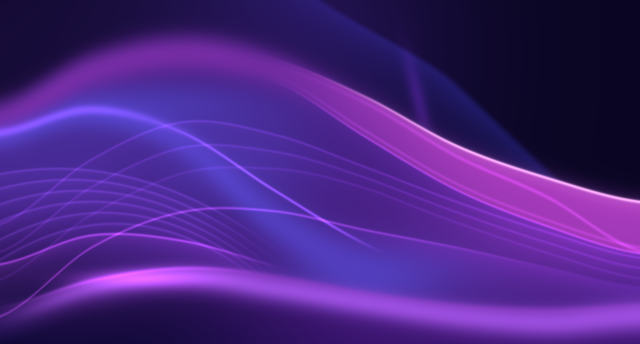
This background is drawn by a Shadertoy shader. Its source:

```glsl
// Flowing violet silk ribbons with glowing folds over a dark indigo backdrop.

const vec3 NIGHT  = vec3(0.035, 0.02, 0.13);
const vec3 INDIGO = vec3(0.15, 0.08, 0.35);
const vec3 VIOLET = vec3(0.26, 0.12, 0.50);
const vec3 BLUE   = vec3(0.31, 0.25, 0.74);
const vec3 PURPLE = vec3(0.48, 0.18, 0.66);
const vec3 PINK   = vec3(0.72, 0.25, 0.77);
const vec3 LILAC  = vec3(0.66, 0.34, 0.93);
const vec3 SHINE  = vec3(1.0, 0.70, 1.0);

// Smooth height curve through eight evenly spaced knots.
float spline(float x, vec4 left, vec4 right) {
    float k[8] = float[8](left.x, left.y, left.z, left.w,
                          right.x, right.y, right.z, right.w);
    float s = clamp(x, 0.0, 1.0) * 7.0;
    int i = min(int(s), 6);
    float t = s - float(i);
    float p0 = k[max(i - 1, 0)], p1 = k[i], p2 = k[i + 1], p3 = k[min(i + 2, 7)];
    return p1 + 0.5 * t * (p2 - p0 + t * (2.0 * p0 - 5.0 * p1 + 4.0 * p2 - p3
              + t * (3.0 * (p1 - p2) + p3 - p0)));
}

float glow(float d, float width) {
    return exp(-d * d / (width * width));
}

// Thin strand, never narrower than the sampling grid can show.
float strand(float d, float width) {
    return glow(d, max(width, 0.8 / iResolution.y));
}

// Light that starts at an edge and fades on its positive side.
float fold(float d, float softness, float falloff) {
    return smoothstep(-softness, softness, d) * exp(-max(d, 0.0) / falloff);
}

float spot(vec2 p, vec2 center, vec2 radius) {
    vec2 q = (p - center) / radius;
    return exp(-dot(q, q));
}

vec3 backdrop(vec2 p) {
    vec3 col = mix(NIGHT, INDIGO, spot(p, vec2(0.42, 0.85), vec2(0.27, 0.60)));
    col = mix(col, INDIGO * 0.75, 0.6 * spot(p, vec2(0.0, 0.8), vec2(0.4, 0.5)));
    // Slanted beam with a crisp right edge
    float edge = 0.655 + 0.21 * (0.855 - p.y) / 0.37 - p.x;
    edge -= 0.08 * smoothstep(0.75, 1.05, p.y);
    float beam = fold(edge, 0.012, 0.07);
    col += beam * vec3(0.07, 0.075, 0.25) * (0.55 + 0.45 * smoothstep(1.1, 0.7, p.y));
    float streak = p.x - 0.638 - 0.13 * (0.83 - p.y);
    col += vec3(0.13, 0.04, 0.19) * glow(streak, 0.012) * spot(p, vec2(0.66, 0.7), vec2(0.1, 0.14));
    return col;
}

// Colour of the cloth below the upper crest.
vec3 clothBody(vec2 p) {
    vec3 col = VIOLET;
    col = mix(col, PURPLE, 0.45 * spot(p, vec2(0.86, 0.30), vec2(0.25, 0.14)));
    col = mix(col, BLUE, 0.75 * spot(p, vec2(0.22, 0.69), vec2(0.20, 0.08)));
    col = mix(col, BLUE, 0.35 * spot(p, vec2(0.08, 0.52), vec2(0.22, 0.18)));
    col = mix(col, BLUE, 0.50 * spot(p, vec2(0.37, 0.53), vec2(0.12, 0.15)));
    col = mix(col, BLUE, 0.75 * spot(p, vec2(0.59, 0.20), vec2(0.14, 0.09)));
    col = mix(col, INDIGO * 0.75, 0.85 * spot(p, vec2(0.0, 0.16), vec2(0.18, 0.16)));
    return col;
}

void mainImage(out vec4 fragColor, in vec2 fragCoord) {
    vec2 p = fragCoord / iResolution.xy;
    float x = p.x;

    // Ribbon paths, as signed depth below each curve
    float crest  = spline(x, vec4(0.686, 0.826, 0.879, 0.832), vec4(0.72, 0.577, 0.483, 0.415)) - p.y;
    float lower  = spline(x, vec4(0.65, 0.74, 0.83, 0.766), vec4(0.601, 0.447, 0.341, 0.263)) - p.y;
    float crease = spline(x, vec4(0.67, 0.80, 0.86, 0.81), vec4(0.70, 0.545, 0.425, 0.27)) - p.y;
    float arc    = spline(x, vec4(0.614, 0.681, 0.614, 0.447), vec4(0.29, 0.18, 0.10, 0.05)) - p.y;
    float ridge  = spline(x, vec4(0.60, 0.672, 0.585, 0.36), vec4(0.215, 0.155, 0.13, 0.12)) - p.y;
    float sweep  = spline(x, vec4(0.08, 0.28, 0.384, 0.386), vec4(0.331, 0.28, 0.222, 0.167)) - p.y;
    float veil   = spline(x, vec4(0.348, 0.536, 0.645, 0.609), vec4(0.514, 0.413, 0.324, 0.251)) - p.y;
    float loopet = spline(x, vec4(0.232, 0.316, 0.30, 0.227), vec4(0.155, 0.10, 0.07, 0.05)) - p.y;
    float hem    = spline(x, vec4(0.106, 0.184, 0.22, 0.20), vec4(0.152, 0.116, 0.104, 0.116)) - p.y;
    float core   = spline(x, vec4(0.077, 0.164, 0.196, 0.162), vec4(0.12, 0.082, 0.063, 0.082)) - p.y;

    // Cloth and its upper crest, blurred at left and crisp at right
    float crisp = smoothstep(0.32, 0.62, x);
    float softness = mix(0.055, 0.004, crisp);
    vec3 col = mix(backdrop(p), clothBody(p), smoothstep(-softness, softness, crest));
    col = mix(col, PURPLE, 0.9 * glow(crest - 0.035, 0.055) * (1.0 - 0.6 * crisp));

    // Pink ribbon between crest and lower fold
    float right = smoothstep(0.38, 0.82, x);
    float ribbon = smoothstep(-0.003, 0.004, crest) * smoothstep(0.006, -0.006, lower);
    col = mix(col, mix(PURPLE, PINK, right), ribbon * smoothstep(0.36, 0.55, x) * 0.72);
    col = mix(col, PINK, 0.65 * right * fold(crest, 0.004, 0.07));
    col += 0.22 * PINK * right * strand(crease, 0.006);
    col += PINK * smoothstep(0.40, 0.6, x) * (0.28 * strand(lower, 0.004) + 0.14 * strand(lower + 0.018, 0.005));
    col += PURPLE * 0.22 * right * fold(lower, 0.006, 0.05);
    col = mix(col, SHINE, smoothstep(0.46, 0.75, x) * (0.9 * strand(crest - 0.002, 0.005) + 0.1 * glow(crest - 0.01, 0.02)));

    // Blue inner band with its bright arc
    float bandFade = smoothstep(0.72, 0.45, x);
    col = mix(col, BLUE * 1.1, 0.75 * bandFade * glow(ridge, mix(0.04, 0.085, smoothstep(0.1, 0.6, x))));
    col += LILAC * 0.30 * smoothstep(0.38, 0.12, x) * glow(arc, 0.014);
    col += LILAC * 0.45 * smoothstep(0.61, 0.5, x) * smoothstep(0.2, 0.4, x) * strand(arc, 0.005);

    // Sheer strands: wide veils, then a fan of small arcs at left
    for (int i = 0; i < 3; i++) {
        float offset = float(i) * mix(0.08, 0.03, smoothstep(0.2, 0.6, x));
        col += PURPLE * (0.20 - 0.04 * float(i)) * (strand(veil - offset, 0.004) + 0.25 * fold(veil - offset, 0.004, 0.04));
    }
    for (int i = 0; i < 6; i++) {
        float n = float(i);
        float fanX = x - 0.09 - 0.018 * n;
        float fan = 0.51 - 0.032 * n - (2.0 + 0.25 * n) * fanX * fanX - p.y;
        col += LILAC * 0.13 * smoothstep(0.46, 0.28, x) * (strand(fan, 0.004) + 0.45 * fold(fan, 0.004, 0.03));
    }
    col += PINK * 0.36 * smoothstep(0.95, 0.45, x) * strand(sweep, 0.004);
    col += PURPLE * 0.14 * smoothstep(0.45, 0.7, x) * fold(sweep, 0.006, 0.06);
    col += PINK * smoothstep(0.46, 0.3, x) * (0.42 * strand(loopet, 0.004) + 0.15 * fold(loopet, 0.004, 0.04));

    // Bottom ribbon: shadow beneath, glowing body, bright core
    vec3 shade = mix(NIGHT * 1.6, vec3(0.20, 0.07, 0.41), smoothstep(0.15, 0.6, x));
    col = mix(col, shade, smoothstep(0.0, 0.09, core));
    float lit = smoothstep(-0.04, 0.18, x);
    col = mix(col, PURPLE * 1.1, 0.7 * lit * fold(hem, 0.012, 0.07));
    col = mix(col, LILAC, lit * 0.8 * glow(core, mix(0.026, 0.042, x)));
    col += PINK * 0.30 * smoothstep(0.45, 0.25, x) * lit * strand(hem, 0.006);
    col += PINK * 0.45 * spot(p, vec2(0.22, 0.19), vec2(0.10, 0.025));

    fragColor = vec4(clamp(col, 0.0, 1.0), 1.0);
}
```
